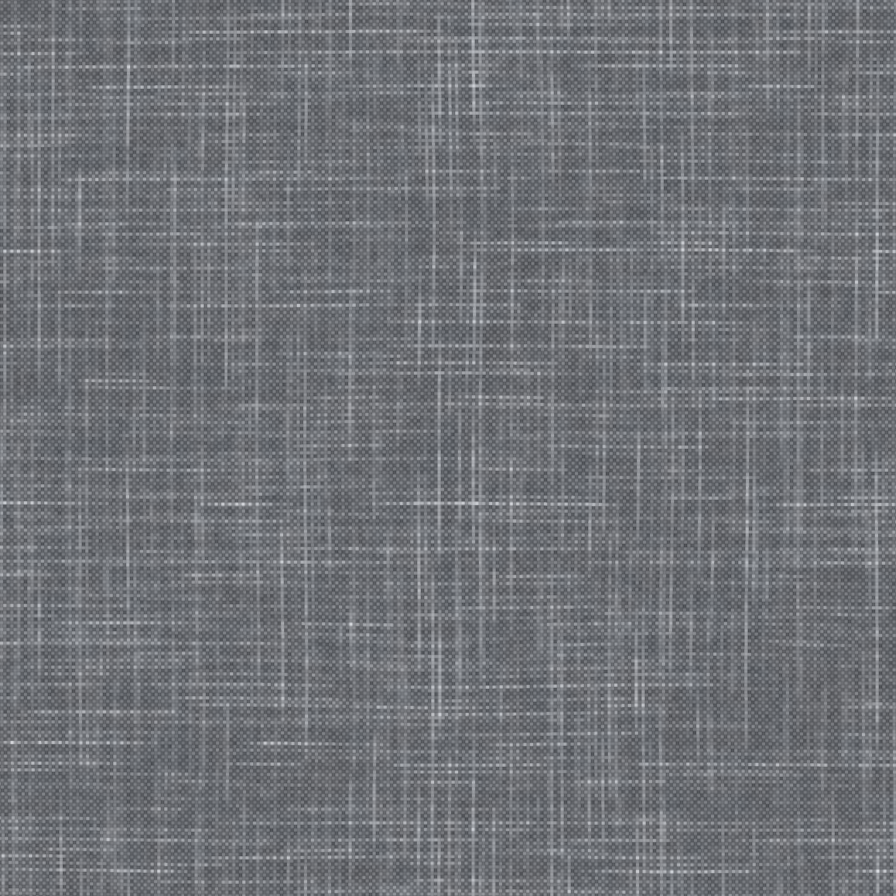
Write a WebGL 2 fragment shader that draws this texture.

```glsl
#version 300 es
precision highp float;
// Plain-woven grey cloth with many fine, pale slub threads in both directions.

uniform vec2 u_resolution;
out vec4 fragColor;

const float THREADS = 262.0;      // threads across the canvas
const float SOFTNESS = 0.00195;   // width of the smoothing footprint
const int TAPS = 4;               // smoothing samples per axis

// Integer hash of a lattice point, 0 to 1
float hash(vec2 p) {
    uvec2 q = uvec2(ivec2(p)) * uvec2(1597u, 3571u);
    uint n = (q.x ^ (q.y << 7)) + q.y;
    n = (n ^ (n >> 15)) * 73244475u;
    n = (n ^ (n >> 13)) * 73244475u;
    n ^= n >> 16;
    return float(n & 65535u) / 65535.0;
}

// Smooth value noise, 0 to 1
float noise(vec2 p) {
    vec2 cell = floor(p);
    vec2 f = fract(p);
    f = f * f * (3.0 - 2.0 * f);
    float low = mix(hash(cell), hash(cell + vec2(1, 0)), f.x);
    float high = mix(hash(cell + vec2(0, 1)), hash(cell + vec2(1, 1)), f.x);
    return mix(low, high, f.y);
}

// Random strength of a yarn, kept apart from that of its neighbours
float yarnStrength(float id, float seed) {
    float sides = hash(vec2(id - 1.0, seed)) + hash(vec2(id + 1.0, seed));
    return clamp(hash(vec2(id, seed)) - 0.35 * (sides - 1.0), 0.0, 1.2);
}

// Paleness of one yarn, fading in and out along its length
float yarnLight(float id, float along, float streaks, float seed) {
    float strength = yarnStrength(id, seed);
    float shift = 40.0 * hash(vec2(id, seed + 7.0));
    float streak = noise(vec2(along * streaks + shift, id + seed));
    float fibre = noise(vec2(along * 120.0 + shift, id + seed + 500.0));
    float slub = strength * sqrt(strength) * smoothstep(0.25, 0.85, streak);
    return 0.25 * slub * (0.7 + 0.6 * fibre) + 0.06 * (fibre - 0.5);
}

// Brightness of the weave at a point
float weave(vec2 uv) {
    vec2 drift = vec2(noise(uv * 4.0), noise(uv * 4.0 + 60.0)) - 0.5;
    vec2 p = uv * THREADS + drift;
    vec2 id = floor(p);
    vec2 f = fract(p) - 0.5;
    float weftOver = mod(id.x + id.y, 2.0);

    float warp = yarnLight(id.x, uv.y, 9.0, 11.0);
    float weft = yarnLight(id.y, uv.x, 11.0, 1203.0);
    float top = mix(warp, weft, weftOver);
    float under = mix(weft, warp, weftOver);

    // Rounded yarn: darker at its sides and where it dips under
    float across = mix(f.x, f.y, weftOver);
    float along = mix(f.y, f.x, weftOver);
    float groove = 0.36 * across * across + 0.12 * along * along;

    float face = 0.12 * (weftOver - 0.5);
    float grain = 0.04 * (hash(id + 3000.0) - 0.5);
    return 0.432 + 0.74 * top + 0.44 * under + face + grain - groove;
}

// Cool grey dye with a faint warm variation
vec3 dye(float tone, float warmth) {
    return vec3(tone - 0.008, tone + 0.002, tone + 0.021)
         + warmth * vec3(0.010, 0.0, -0.006);
}

void main() {
    float size = min(u_resolution.x, u_resolution.y);
    vec2 uv = gl_FragCoord.xy / size;
    float footprint = max(SOFTNESS, 1.0 / size);

    // Average the weave over a small square
    float tone = 0.0;
    for (int y = 0; y < TAPS; y++) {
        for (int x = 0; x < TAPS; x++) {
            vec2 offset = (vec2(x, y) + 0.5) / float(TAPS) - 0.5;
            tone += weave(uv + offset * footprint);
        }
    }
    tone /= float(TAPS * TAPS);

    float warmth = noise(uv * 40.0 + 90.0) - 0.5;
    fragColor = vec4(clamp(dye(tone, warmth), 0.0, 1.0), 1.0);
}
```
